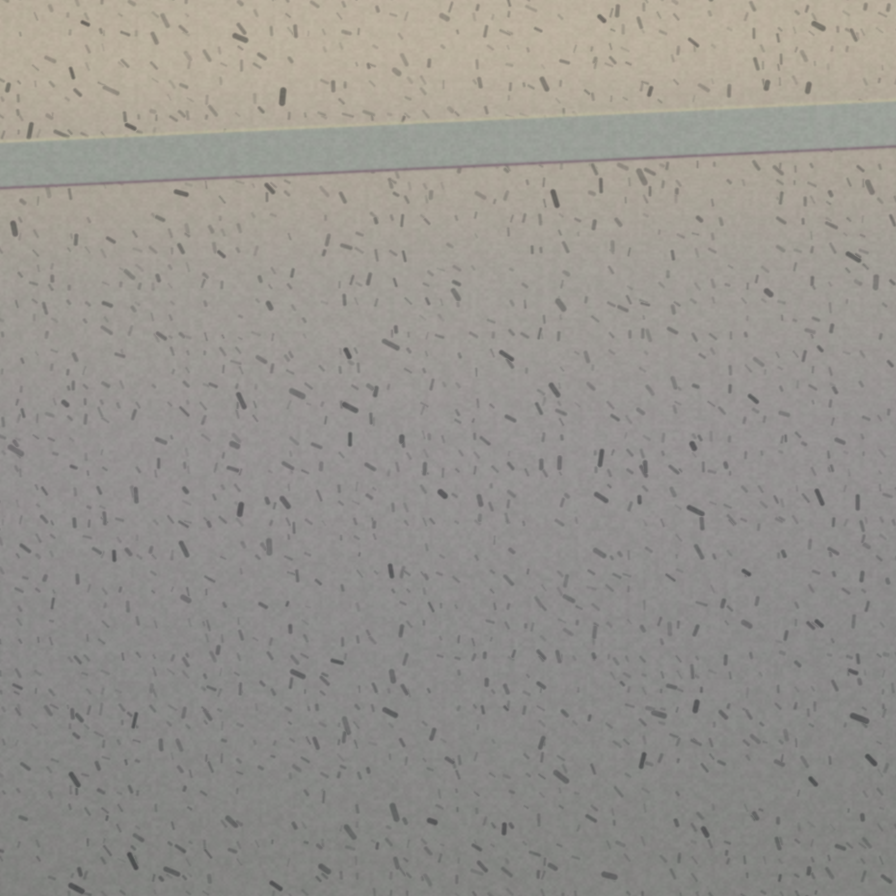
Give the GLSL for this texture, as a Shadertoy shader.

```glsl
// Draws a speckled ceiling tile crossed by a slanted pale metal rail.
#define RAIL_SLOPE 0.0465
#define RAIL_TOP 0.8410
#define RAIL_BOTTOM 0.7900
#define EDGE_BLUR 0.0018
#define SPECK_BLUR 0.0017
#define GRAIN_SCALE 210.0
#define GRAIN_AMOUNT 0.030
#define RAIL_COLOR vec3(0.600, 0.618, 0.590)

float hash(vec2 p) {
    return fract(sin(dot(p, vec2(127.1, 311.7))) * 43758.5453);
}

float valueNoise(vec2 p) {
    vec2 cell = floor(p), f = fract(p);
    f = f * f * (3.0 - 2.0 * f);
    float low = mix(hash(cell), hash(cell + vec2(1, 0)), f.x);
    float high = mix(hash(cell + vec2(0, 1)), hash(cell + 1.0), f.x);
    return mix(low, high, f.y);
}

float capsule(vec2 p, vec2 halfAxis) {
    float t = clamp(dot(p, halfAxis) / dot(halfAxis, halfAxis), -1.0, 1.0);
    return length(p - halfAxis * t);
}

// One tilted fleck per occupied grid cell; returns its darkness.
float speckLayer(vec2 uv, float cells, float fill, float size, float seed) {
    vec2 grid = uv * cells + seed * 0.37;
    vec2 id = floor(grid) + seed * 17.0;
    if (hash(id) > fill) return 0.0;
    float margin = min(0.45, 2.0 * size * cells);
    vec2 jitter = vec2(hash(id + 3.1), hash(id + 7.7));
    vec2 p = (fract(grid) - mix(vec2(margin), vec2(1.0 - margin), jitter)) / cells;
    // Most flecks lean down to the right, a few the other way.
    float angle = -0.25 - 1.7 * hash(id + 11.3);
    float stretch = size * mix(0.35, 1.3, hash(id + 19.9));
    float d = capsule(p, stretch * vec2(cos(angle), sin(angle)));
    float radius = size * mix(0.30, 0.55, hash(id + 23.5));
    float strength = mix(0.45, 1.0, hash(id + 29.2));
    return strength * (1.0 - smoothstep(radius - SPECK_BLUR, radius + SPECK_BLUR, d));
}

// Warm light at the top fading to neutral grey below.
vec3 tileColor(vec2 uv) {
    float y = uv.y - 0.03 * (uv.x - 0.5);
    vec3 c = mix(vec3(0.520, 0.522, 0.512), vec3(0.545, 0.542, 0.540), smoothstep(0.0, 0.30, y));
    c = mix(c, vec3(0.583, 0.572, 0.570), smoothstep(0.25, 0.52, y));
    c = mix(c, vec3(0.625, 0.610, 0.585), smoothstep(0.48, 0.70, y));
    c = mix(c, vec3(0.675, 0.645, 0.595), smoothstep(0.66, 0.83, y));
    c = mix(c, vec3(0.735, 0.695, 0.625), smoothstep(0.81, 0.96, y));
    vec2 side = uv - vec2(0.55, 0.5);
    return c * (1.01 - 0.07 * dot(side, side));
}

void mainImage(out vec4 fragColor, in vec2 fragCoord) {
    vec2 uv = fragCoord / iResolution.xy;
    float level = uv.y - RAIL_SLOPE * uv.x;
    vec3 color = tileColor(uv);

    // Flecks from fine and faint to large and dark.
    float fine = speckLayer(uv, 53.0, 0.42, 0.0033, 1.0);
    float medium = speckLayer(uv, 33.0, 0.48, 0.0045, 2.0);
    float large = speckLayer(uv, 17.0, 0.42, 0.0063, 3.0);
    float dark = max(max(0.19 * fine, 0.27 * medium), 0.40 * large);
    color *= 1.0 - dark * vec3(1.03, 1.0, 0.96);

    // Rail with a warm upper rim and a mauve lower shadow.
    float rail = smoothstep(-EDGE_BLUR, EDGE_BLUR, level - RAIL_BOTTOM)
               * smoothstep(-EDGE_BLUR, EDGE_BLUR, RAIL_TOP - level);
    color = mix(color, RAIL_COLOR * (0.99 + 0.03 * uv.x), rail);
    float rim = exp(-pow((level - RAIL_TOP - 0.001) / 0.0024, 2.0));
    float shadow = exp(-pow((level - RAIL_BOTTOM) / 0.0020, 2.0));
    color = mix(color, vec3(0.735, 0.720, 0.610), 0.6 * rim);
    color = mix(color, vec3(0.500, 0.430, 0.465), 0.75 * shadow);

    // Soft sensor grain, partly tinted.
    float grain = valueNoise(uv * GRAIN_SCALE) + 0.6 * valueNoise(uv * GRAIN_SCALE * 1.9 + 31.0) - 0.8;
    float tint = valueNoise(uv * GRAIN_SCALE * 0.6 + 77.0) - 0.5;
    color += GRAIN_AMOUNT * (grain + 0.4 * tint * vec3(1.0, -0.6, 0.5));

    fragColor = vec4(clamp(color, 0.0, 1.0), 1.0);
}
```
